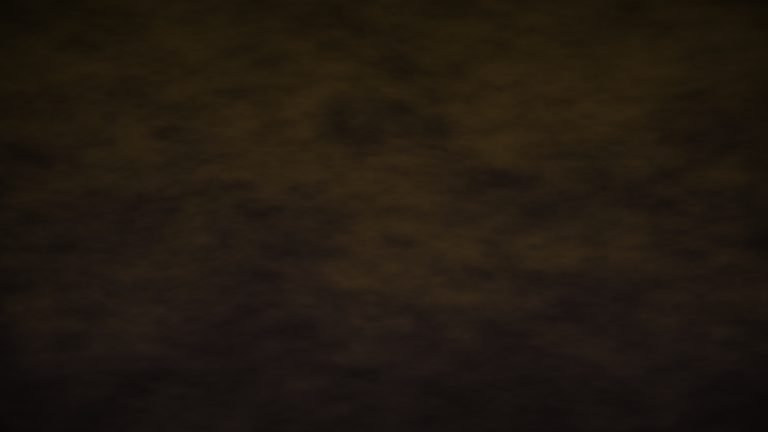
Give the GLSL for this texture, as a Shadertoy shader.

```glsl
// Dim, smoky haze: olive brown above fading to plum brown below.
// Flattened layers of value noise, bent by layered sines, shift both
// the hue and the brightness; a soft vignette darkens the borders.

float hash(vec2 cell) {
    vec3 h = fract(vec3(cell.xyx) * 0.1031);
    h += dot(h, h.yzx + 33.33);
    return fract((h.x + h.y) * h.z);
}

float valueNoise(vec2 p) {
    vec2 cell = floor(p);
    vec2 f = fract(p);
    f = f * f * f * (f * (f * 6.0 - 15.0) + 10.0);
    float low = mix(hash(cell), hash(cell + vec2(1.0, 0.0)), f.x);
    float high = mix(hash(cell + vec2(0.0, 1.0)), hash(cell + 1.0), f.x);
    return mix(low, high, f.y);
}

// Layered noise around zero; each layer is shifted to hide the lattice.
float haze(vec2 p, float gain) {
    float sum = 0.0;
    float weight = 0.5;
    for (int i = 0; i < 5; i++) {
        sum += weight * (valueNoise(p) - 0.5);
        p = p * 2.03 + vec2(17.3, 9.1);
        weight *= gain;
    }
    return sum;
}

void mainImage(out vec4 fragColor, in vec2 fragCoord) {
    vec2 uv = fragCoord / iResolution.xy;
    vec2 p = fragCoord / iResolution.y;

    // Gentle sine drift keeps the streaks from lying dead level.
    p.y += 0.012 * sin(p.x * 5.0 + 1.3) + 0.006 * sin(p.x * 13.0 + p.y * 9.0);

    float clouds = haze(p * vec2(4.0, 8.0) + 12.4, 0.55);
    float streaks = haze(p * vec2(13.0, 32.0) + 31.0, 0.6);

    // Hue follows height, with a ragged boundary near the middle.
    vec3 olive = mix(vec3(0.176, 0.130, 0.082), vec3(0.178, 0.134, 0.058), uv.y);
    vec3 plum = vec3(0.130, 0.098, 0.088);
    float warmth = smoothstep(0.05, 0.85, uv.y + 0.75 * clouds + 0.2 * streaks);
    vec3 color = mix(plum, olive, warmth);

    // Broad patches and fine horizontal wisps of light.
    color *= 1.0 + 0.52 * clouds + 0.42 * streaks;

    // Vignette.
    vec2 edge = abs(uv * 2.0 - 1.0);
    edge *= edge * edge;
    color *= 1.0 - 0.36 * edge.x - 0.28 * edge.y;

    fragColor = vec4(color, 1.0);
}
```
